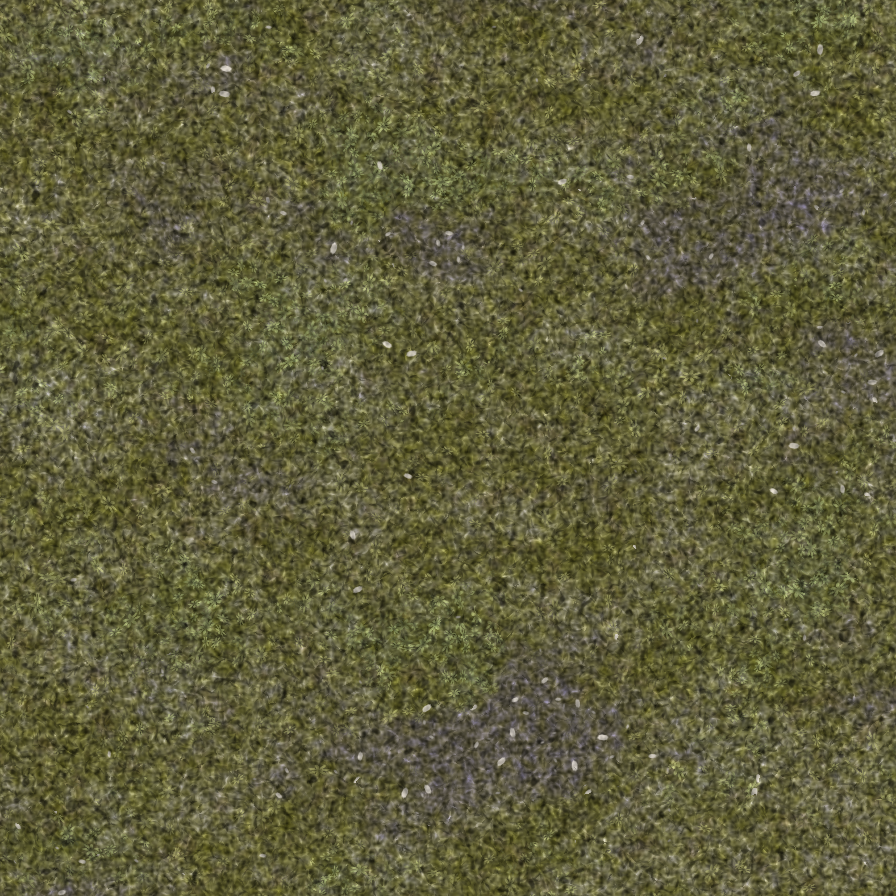
A Shadertoy shader for this texture:

```glsl
// Mossy ground with bare soil patches, fine grass, leaf rosettes and pale pebbles.

vec2 hash2(vec2 p) {
    vec3 q = fract(p.xyx * vec3(0.1031, 0.1030, 0.0973));
    q += dot(q, q.yzx + 33.33);
    return fract((q.xx + q.yz) * q.zy);
}

float gradientNoise(vec2 p) {
    vec2 i = floor(p), f = fract(p);
    vec2 u = f * f * f * (f * (f * 6.0 - 15.0) + 10.0);
    vec2 e = vec2(0.0, 1.0);
    float a = dot(hash2(i) * 2.0 - 1.0, f);
    float b = dot(hash2(i + e.yx) * 2.0 - 1.0, f - e.yx);
    float c = dot(hash2(i + e.xy) * 2.0 - 1.0, f - e.xy);
    float d = dot(hash2(i + e.yy) * 2.0 - 1.0, f - e.yy);
    return mix(mix(a, b, u.x), mix(c, d, u.x), u.y);
}

float fbm(vec2 p) {
    float sum = 0.0, amp = 1.0;
    for (int i = 0; i < 6; i++) {
        sum += amp * gradientNoise(p);
        p = mat2(1.6, 1.2, -1.2, 1.6) * p + 7.3;
        amp *= 0.62;
    }
    return sum;
}

vec2 rotate(vec2 p, float a) {
    return mat2(cos(a), -sin(a), sin(a), cos(a)) * p;
}

// Curved blades, one per cell: x = coverage, y = random tone
vec2 blades(vec2 p, float seed) {
    vec2 best = vec2(0.0);
    for (int k = 0; k < 9; k++) {
        vec2 cell = floor(p) + vec2(k % 3 - 1, k / 3 - 1);
        vec2 rnd = hash2(cell + seed + 51.0);
        vec2 d = rotate(p - cell - hash2(cell + seed), 6.283 * rnd.x);
        d.y += (rnd.y - 0.5) * d.x * d.x;
        float width = 0.16 * (1.0 - d.x * d.x / 0.5);
        float cover = smoothstep(0.1, -0.1, abs(d.y) - width) * step(abs(d.x), 0.9);
        if (cover > best.x) best = vec2(cover, fract(rnd.y * 7.0 + rnd.x));
    }
    return best;
}

// Star-shaped leaf clusters: x = coverage, y = brightness
vec2 rosettes(vec2 p, float seed, float density) {
    vec2 best = vec2(0.0);
    for (int k = 0; k < 9; k++) {
        vec2 cell = floor(p) + vec2(k % 3 - 1, k / 3 - 1);
        vec2 rnd = hash2(cell + seed + 23.0);
        vec2 d = p - cell - hash2(cell + seed);
        d = rotate(d, 60.0 * rnd.x) * vec2(1.0, 1.0 + 0.9 * rnd.y);
        float r = length(d), petals = 5.0 + floor(rnd.y * 3.0);
        float wave = abs(cos(0.5 * petals * atan(d.y, d.x + 1e-5)));
        float radius = (0.35 + 0.35 * rnd.y) * (0.15 + 0.85 * wave);
        float cover = smoothstep(0.1, -0.1, r - radius) * step(rnd.x, density);
        float light = (0.6 + 0.8 * smoothstep(0.0, 0.4, r)) * (0.7 + 0.5 * rnd.y);
        if (cover > best.x) best = vec2(cover, light);
    }
    return best;
}

// Sparse angular stones: x = coverage, y = brightness
vec2 pebbles(vec2 p, float density) {
    vec2 best = vec2(0.0);
    for (int k = 0; k < 9; k++) {
        vec2 cell = floor(p) + vec2(k % 3 - 1, k / 3 - 1);
        vec2 rnd = hash2(cell + 87.0);
        vec2 d = rotate(p - cell - hash2(cell + 131.0), 90.0 * rnd.y);
        d = abs(d + 0.25 * d.yx) * vec2(1.0, 1.3);
        float size = 0.13 + 0.3 * rnd.y * rnd.y;
        float edge = max(max(d.x, d.y), 0.75 * (d.x + d.y)) - size;
        float cover = smoothstep(0.1, -0.1, edge) * step(rnd.x, density);
        if (cover > best.x) best = vec2(cover, 0.75 + 0.45 * rnd.y);
    }
    return best;
}

void mainImage(out vec4 fragColor, in vec2 fragCoord) {
    vec2 uv = fragCoord / iResolution.y;

    // Broad zones with ragged edges, slightly stretched sideways
    float soil = smoothstep(0.05, 0.6, fbm(uv * vec2(3.2, 5.0) + 3.7));
    float straw = smoothstep(-0.5, 0.5, fbm(uv * vec2(7.0, 10.0) + 21.0));
    float leafy = smoothstep(-0.1, 0.55, fbm(uv * vec2(4.0, 5.5) + 45.0)) * (1.0 - soil);
    float rust = smoothstep(0.0, 0.6, fbm(uv * 30.0 + 70.0));

    vec3 color = mix(vec3(0.345, 0.34, 0.155), vec3(0.425, 0.415, 0.28), straw);
    color = mix(color, vec3(0.35, 0.305, 0.2), 0.5 * rust);
    color = mix(color, vec3(0.345, 0.37, 0.22), 0.35 * leafy);
    color = mix(color, vec3(0.355, 0.335, 0.285), 0.9 * soil);

    // Clumps, fine grain and small shifts between olive and grey
    float grain = 0.5 * gradientNoise(uv * 62.0) + 0.8 * gradientNoise(uv * 120.0 + 9.0)
                + 0.9 * gradientNoise(uv * 215.0 + 31.0);
    color *= clamp(1.0 + grain * 0.72, 0.4, 1.6);
    color.b *= 1.0 + 0.5 * gradientNoise(uv * 85.0 + 140.0) + 0.25 * grain;

    // Grass in three sizes
    for (int i = 0; i < 3; i++) {
        float layer = float(i);
        vec2 blade = blades(uv * (80.0 + 32.0 * layer) + 5.0 * layer, 200.0 * layer);
        vec3 tint = mix(vec3(0.95, 0.95, 0.9), vec3(1.0, 1.0, 1.15), blade.y);
        color = mix(color, color * tint * (0.6 + 0.8 * blade.y), blade.x * mix(0.65, 0.5, soil));
    }

    // Leaves in two sizes
    for (int i = 0; i < 2; i++) {
        float layer = float(i);
        vec2 leaf = rosettes(uv * (56.0 + 30.0 * layer), 300.0 + 90.0 * layer, 0.08 + 0.45 * leafy);
        vec3 green = mix(vec3(0.43, 0.43, 0.27), vec3(0.43, 0.47, 0.31), leafy);
        color = mix(color, green * leaf.y * (1.0 + 0.5 * grain), leaf.x * 0.5 * (1.0 - 0.8 * soil));
    }

    // Dark gaps, then stones
    color *= 1.0 - 0.45 * smoothstep(0.2, 0.5, gradientNoise(uv * 90.0 + 60.0));
    vec2 stone = pebbles(uv * 84.0, 0.006 + 0.1 * soil);
    color = mix(color, vec3(0.68, 0.66, 0.63) * stone.y * (1.0 + 0.4 * grain), stone.x * 0.85);

    fragColor = vec4(clamp(color, 0.0, 1.0), 1.0);
}
```
